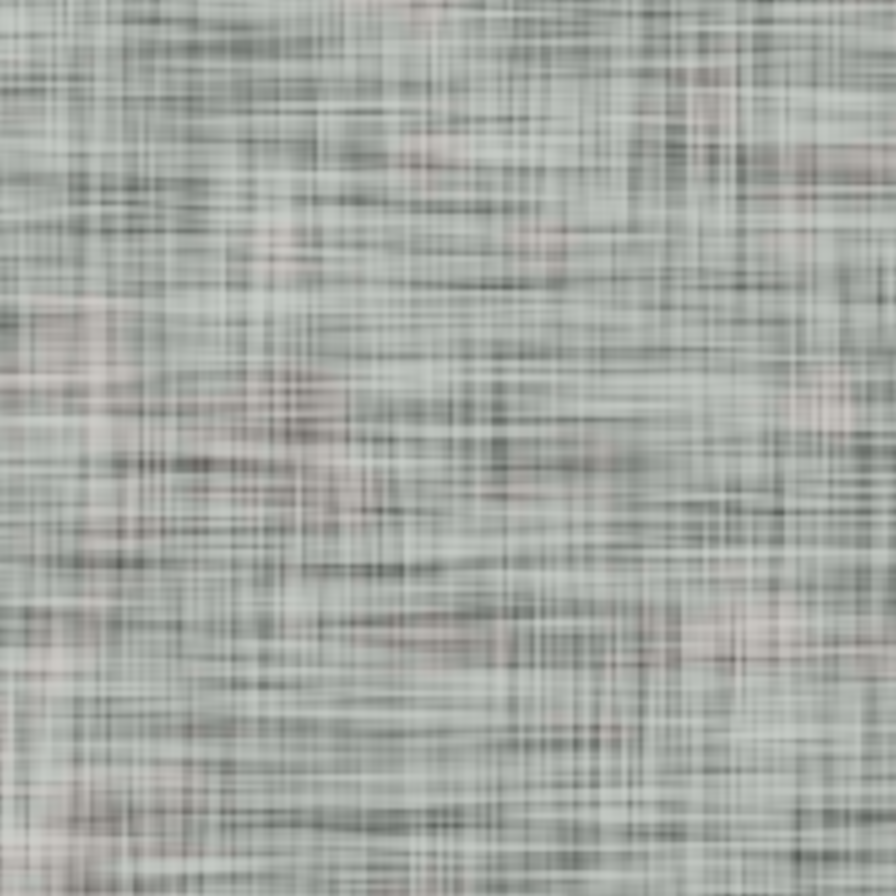
Write a Shadertoy shader that draws this texture.

```glsl
// Grey-green slub linen: long soft horizontal weft streaks crossed by fainter,
// shorter vertical warp threads, with slow drifts in brightness and warmth.
// Each thread is a row of noise cells slid by its own random offset.

float hash(vec2 cell) {
    vec3 q = fract(cell.xyx * vec3(0.1031, 0.1030, 0.0973));
    q += dot(q, q.yzx + 33.33);
    return fract((q.x + q.y) * q.z);
}

// Brightness from -1 to 1 along one thread
float strand(float along, float row) {
    along += 40.0 * hash(vec2(row, 7.0));
    float cell = floor(along);
    float blend = smoothstep(0.0, 1.0, along - cell);
    return 2.0 * mix(hash(vec2(cell, row)), hash(vec2(cell + 1.0, row)), blend) - 1.0;
}

// Threads run along x, one per unit of y, blended softly into each other
float threads(vec2 p, float seed) {
    float row = floor(p.y);
    float blend = smoothstep(0.0, 1.0, p.y - row);
    row += seed;
    return mix(strand(p.x, row), strand(p.x, row + 1.0), blend);
}

// Layered sines, a slow wandering field from -1 to 1
float drift(vec2 p) {
    return 0.5 * sin(9.0 * p.x + 2.0 * sin(7.0 * p.y + 1.0))
         + 0.5 * sin(13.0 * p.y - 5.0 * p.x + 2.0 * sin(11.0 * p.x));
}

void mainImage(out vec4 fragColor, in vec2 fragCoord) {
    vec2 p = fragCoord / iResolution.y;

    // Horizontal yarns: main streaks, thick slubs and fine fibres
    float weft = 0.092 * threads(p * vec2(7.0, 128.0), 11.0)
               + 0.055 * threads(p * vec2(5.0, 66.0), 307.0)
               + 0.045 * threads(p * vec2(13.0, 190.0), 611.0);

    // Vertical yarns, stronger in some areas than in others
    float warp = 0.066 * threads(p.yx * vec2(9.0, 165.0), 1009.0)
               + 0.032 * threads(p.yx * vec2(6.0, 75.0), 1409.0);
    warp *= 1.0 + 0.45 * drift(p);

    // Broad light and dark areas
    float cloud = 0.035 * threads(p * vec2(5.0, 14.0), 1709.0);

    // Dark streaks reach further from the mean than light ones
    float tone = weft + warp + cloud;
    tone -= 1.8 * (tone * tone - 0.0036);

    // Cool green-grey cloth with faint rosy patches
    float patches = threads(p * vec2(7.0, 11.0), 1907.0)
                  + 0.35 * threads(p * vec2(9.0, 60.0), 2203.0)
                  + 0.35 * threads(p.yx * vec2(8.0, 50.0), 2503.0);
    float warmth = smoothstep(0.15, 0.9, patches);
    vec3 coolGrey = vec3(0.642, 0.664, 0.642);
    vec3 rosyGrey = vec3(0.676, 0.663, 0.648);
    vec3 cloth = mix(coolGrey, rosyGrey, warmth) + tone;

    fragColor = vec4(clamp(cloth, 0.0, 1.0), 1.0);
}
```
